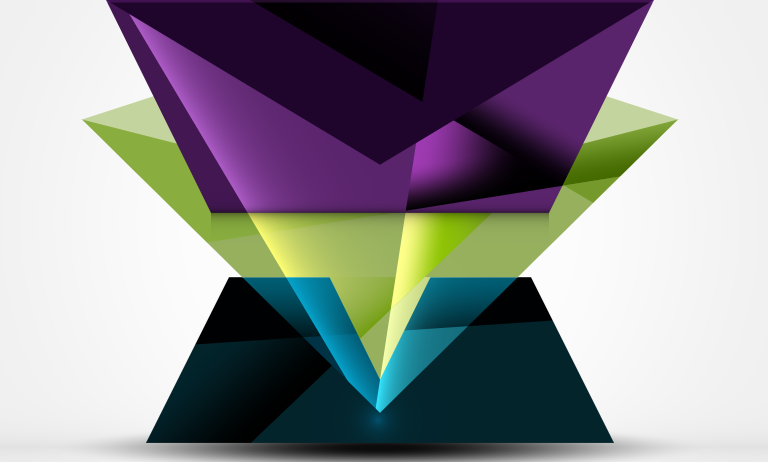
Give the GLSL for this background, as a Shadertoy shader.

```glsl
// Three stacked translucent facets (violet, green, teal) on a pale studio floor.
// Shared crease lines are signed distances; each facet shades itself from them.
// Units: the canvas is 7.68 wide and 4.60 tall, with its symmetry axis at x = 3.8.

// Signed distance to the line a-b, positive to the left of its direction
float side(vec2 p, vec2 a, vec2 b) {
    vec2 d = normalize(b - a);
    return d.x * (p.y - a.y) - d.y * (p.x - a.x);
}

// Antialiased coverage of the positive side
float edge(float d) {
    return clamp(d * iResolution.x / 7.68 + 0.5, 0.0, 1.0);
}

// Glow that starts at a crease and fades on its positive side
float glow(float d, float falloff) {
    return edge(d) * exp(-max(d, 0.0) * falloff);
}

void mainImage(out vec4 fragColor, in vec2 fragCoord) {
    vec2 p = fragCoord / iResolution.xy * vec2(7.68, 4.6);
    vec2 m = vec2(abs(p.x - 3.8), p.y);

    // Crease lines
    float leftRay = side(p, vec2(1.21, 4.6), vec2(3.78, 0.3));
    float midRay = side(p, vec2(4.38, 4.6), vec2(3.72, 0.3));
    float tilt = side(p, vec2(2.1, 2.19), vec2(6.25, 2.85));
    float rise = side(p, vec2(3.93, 1.54), vec2(5.12, 2.67));
    float fall = side(p, vec2(2.5, 4.6), vec2(5.95, 2.57));
    float low = side(p, vec2(1.95, 1.17), vec2(5.55, 1.41));
    float rightOfMid = edge(midRay);
    float aboveTilt = edge(tilt);
    float aboveRise = edge(rise);
    float aboveLow = edge(low);

    // Backdrop and floor shadow
    vec3 col = vec3(mix(0.99, 0.94, smoothstep(1.5, 4.5, length(p - vec2(3.8, 2.4)))));
    col *= 1.0 - 0.06 * exp(-abs(p.y - 0.15) * 8.0);
    float shadow = 1.0 - smoothstep(0.05, 1.0, length((m - vec2(0.0, 0.14)) / vec2(3.3, 0.25)));
    col *= 1.0 - 0.95 * shadow;

    // Teal base, with the tip of the large triangle showing through
    float triangle = side(m, vec2(0.0, 0.49), vec2(2.98, 3.41));
    vec3 teal = vec3(0.01, 0.14, 0.17);
    teal *= mix(1.0, smoothstep(0.0, 1.0, rise), aboveRise);
    teal = mix(teal, vec3(0.0, 0.005, 0.01), aboveLow);
    teal += vec3(0.0, 0.18, 0.26) * exp(-9.0 * length(p - vec2(3.78, 0.42)));
    vec3 upper = vec3(0.0, 0.38, 0.47) * smoothstep(0.9, 1.95, p.y);
    vec3 lower = mix(vec3(0.0, 0.2, 0.27), vec3(0.08, 0.42, 0.48), rightOfMid);
    vec3 tip = mix(lower, upper, aboveLow);
    tip = mix(tip, vec3(0.02, 0.64, 0.8), glow(leftRay, 3.0) * (1.0 - rightOfMid));
    tip = mix(tip, vec3(0.2, 0.9, 1.0), glow(midRay, 5.0));
    teal = mix(teal, tip, edge(triangle));
    float baseShape = min(side(m, vec2(2.34, 0.19), vec2(1.51, 1.84)),
                          min(p.y - 0.19, 1.84 - p.y));
    col = mix(col, teal, edge(baseShape));

    // Green wings, middle band and inner point
    vec3 green = vec3(0.59, 0.69, 0.37);
    green = mix(green, vec3(0.46, 0.6, 0.17), edge(fall) * (1.0 - aboveTilt));
    vec3 crease = mix(vec3(0.5, 0.66, 0.16), vec3(0.27, 0.42, 0.0), smoothstep(4.5, 5.8, p.x));
    float wingFade = mix(1.0, smoothstep(0.0, 0.6, tilt), step(3.8, p.x));
    wingFade = mix(wingFade, 1.0, smoothstep(2.4, 2.8, p.y) * step(p.x, 3.8));
    green = mix(green, mix(crease, vec3(0.54, 0.68, 0.25), wingFade), aboveTilt);
    green = mix(green, vec3(0.45, 0.62, 0.06), glow(rise, 4.0) * (1.0 - rightOfMid) * step(p.y, 1.84));
    green = mix(green, vec3(1.0, 1.0, 0.45), glow(leftRay, 3.2) * smoothstep(1.3, 1.9, p.y));
    vec3 beam = mix(vec3(1.0, 1.0, 0.55), vec3(0.56, 0.77, 0.02), smoothstep(0.0, 0.45, midRay));
    beam = mix(beam, vec3(0.48, 0.64, 0.14), smoothstep(0.35, 1.0, midRay));
    float beamArea = rightOfMid * aboveRise * (1.0 - smoothstep(1.0, 1.6, midRay));
    green = mix(green, beam, beamArea);
    float point = side(m, vec2(0.0, 0.82), vec2(0.505, 1.84));
    green = mix(green, vec3(0.96, 1.0, 0.68),
                glow(midRay, 2.2) * (1.0 - aboveRise) * step(p.y, 1.84));
    float wingTip = -side(m, vec2(2.98, 3.41), vec2(2.15, 3.2));
    green = mix(green, vec3(0.77, 0.83, 0.62), edge(wingTip));
    green *= 1.0 - 0.4 * exp(-max(2.48 - p.y, 0.0) * 16.0) * step(p.y, 2.48) * step(m.x, 1.69);
    float wings = min(triangle, side(m, vec2(2.98, 3.41), vec2(2.27, 3.64)));
    col = mix(col, green, edge(min(wings, max(p.y - 1.84, point))));

    // Violet facet: outer band, two glows and the dark folds
    vec3 violet = vec3(0.35, 0.14, 0.42);
    violet = mix(vec3(0.26, 0.09, 0.32), violet, edge(leftRay));
    violet = mix(violet, vec3(0.68, 0.36, 0.78), glow(leftRay, 3.5));
    vec3 fold = mix(vec3(0.62, 0.23, 0.7), vec3(0.02, 0.0, 0.03), smoothstep(0.0, 1.1, midRay));
    fold *= smoothstep(-0.05, 0.45, tilt);
    vec3 farSide = mix(vec3(0.02, 0.0, 0.03), violet, smoothstep(0.0, 0.5, fall));
    fold = mix(fold, farSide, edge(fall));
    violet = mix(violet, fold, rightOfMid * aboveTilt);

    // Dark inverted triangle across the top
    vec3 dark = vec3(0.12, 0.02, 0.17);
    vec3 hollow = mix(vec3(0.01, 0.0, 0.015), dark, smoothstep(0.0, 1.9, fall));
    dark = mix(dark, hollow, edge(fall) * (1.0 - rightOfMid));
    violet = mix(violet, dark, edge(side(m, vec2(0.0, 2.96), vec2(2.74, 4.6))));
    violet *= 1.0 - 0.5 * exp(-max(p.y - 2.48, 0.0) * 30.0);
    violet += vec3(0.13, 0.05, 0.15) * edge(p.y - 4.575);
    float cap = min(side(m, vec2(1.69, 2.48), vec2(2.74, 4.6)), p.y - 2.48);
    col = mix(col, violet, edge(cap));

    fragColor = vec4(col, 1.0);
}
```
